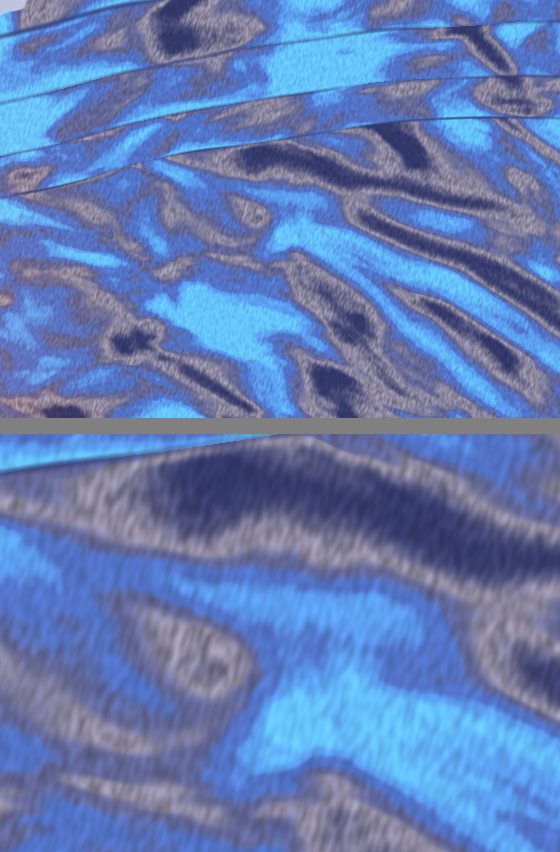
Top, the full canvas; bottom, a detail of the centre.
Write a WebGL 2 fragment shader that draws this texture.

```glsl
#version 300 es
precision highp float;
// Draws rumpled blue satin with shallow pleats above and sweeping folds below.
uniform vec2 u_resolution;
out vec4 fragColor;

const vec3 NAVY  = vec3(0.20, 0.22, 0.42);
const vec3 GREY  = vec3(0.56, 0.54, 0.63);
const vec3 SLATE = vec3(0.38, 0.40, 0.59);
const vec3 BLUE  = vec3(0.32, 0.45, 0.78);
const vec3 SKY   = vec3(0.36, 0.62, 0.94);
const vec3 CYAN  = vec3(0.40, 0.77, 0.99);
const vec3 TABLE = vec3(0.74, 0.77, 0.87);

vec2 gradientAt(vec2 cell) {
    vec3 h = fract(cell.xyx * vec3(0.1031, 0.1030, 0.0973));
    h += dot(h, h.yzx + 33.33);
    float angle = 6.28318 * fract((h.x + h.y) * h.z);
    return vec2(cos(angle), sin(angle));
}

float gradientNoise(vec2 p) {
    vec2 i = floor(p), f = p - i;
    vec2 w = f * f * f * (f * (f * 6.0 - 15.0) + 10.0);
    vec2 e = vec2(0.0, 1.0);
    float low  = mix(dot(gradientAt(i), f), dot(gradientAt(i + e.yx), f - e.yx), w.x);
    float high = mix(dot(gradientAt(i + e), f - e), dot(gradientAt(i + e.yy), f - e.yy), w.x);
    return mix(low, high, w.y);
}

float fbm(vec2 p) {
    float sum = 0.0, amplitude = 1.0;
    for (int octave = 0; octave < 4; octave++) {
        sum += amplitude * gradientNoise(p);
        p = mat2(1.9, 0.5, -0.5, 1.9) * p + 17.3;
        amplitude *= 0.47;
    }
    return sum;
}

// Softly rumpled reflection, with the lookup bent by slower noise
float rumple(vec2 p) {
    vec2 bend = vec2(gradientNoise(p * 0.9 + 4.7), gradientNoise(p * 0.9 + 31.2));
    return 3.8 * fbm(p + 0.6 * bend);
}

// Pleat number, rising upwards; negative on the loose lower sheet
float pleatCoordinate(vec2 uv) {
    float wobble = 0.02 * gradientNoise(uv * vec2(4.0, 2.0) + 8.0);
    float height = uv.y - (0.525 + 0.38 * uv.x - 0.18 * uv.x * uv.x) + wobble;
    return height / (0.09 + 0.1 * max(height, 0.0));
}

// Coverage of a tapered ridge falling to the right from its start
float ridge(vec2 uv, vec2 start, float slope, float bend, float span, float width) {
    float t = uv.x - start.x;
    float wander = 0.03 * gradientNoise(uv * 6.0 + start * 40.0);
    float r = (uv.y - start.y + slope * t + bend * t * t + wander) / width;
    float taper = smoothstep(0.0, 0.12, t) * (1.0 - smoothstep(0.6 * span, span, t));
    return exp(-r * r) * taper;
}

// Reflection level to cloth colour: shaded core, grey sheen, then bright blues
vec3 satin(float level) {
    vec3 c = mix(NAVY, GREY, smoothstep(-2.1, -0.95, level));
    c = mix(c, SLATE, smoothstep(-0.85, -0.35, level));
    c = mix(c, BLUE, smoothstep(-0.3, 0.15, level));
    c = mix(c, SKY, smoothstep(0.35, 0.8, level));
    return mix(c, CYAN, smoothstep(0.8, 1.35, level));
}

void main() {
    vec2 uv = gl_FragCoord.xy / u_resolution;
    vec2 p = gl_FragCoord.xy / u_resolution.y;
    float pleat = pleatCoordinate(uv);
    float layer = max(floor(pleat), -1.0);
    float lower = 1.0 - smoothstep(-0.15, 0.0, pleat);

    // Each pleat reflects separately; the lower sheet droops to the right
    vec2 along = vec2(uv.x * 5.0 + layer * 5.3, pleat * 1.0 - uv.x * 1.2 + layer * 2.7);
    vec2 droop = vec2(uv.x * 4.8, (uv.y + 0.4 * uv.x * uv.x) * 7.2);
    float level = pleat < 0.0 ? rumple(droop + 2.4) - 0.05 : rumple(along + 9.1) + 0.1;
    level += 0.7 * (uv.y - 0.4);

    // Sweeping folds: a lit flank under each shaded hollow
    for (int i = 0; i < 3; i++) {
        float k = float(i);
        vec2 start = vec2(0.35 + 0.2 * k, 0.645 - 0.1 * k);
        float slope = 0.2 + 0.33 * k, bend = 0.14;
        float lit = ridge(uv, start - vec2(0.03, 0.07), slope, bend, 0.6, 0.026);
        float hollow = ridge(uv, start, slope, bend, 0.8 - 0.15 * k, 0.031);
        level = mix(level, 1.3, 0.75 * lit * lower);
        level = mix(level, -2.0, 0.95 * hollow * lower);
    }
    float streak = ridge(uv, vec2(0.45, 0.54), 1.15, 0.0, 0.65, 0.032);
    level = mix(level, 1.35, 0.85 * streak * lower);
    float tuck = ridge(uv, vec2(0.74, 1.02), 1.1, 0.0, 0.26, 0.045);
    level = mix(level, -2.0, tuck);

    // Pleat edges: lit lip above a soft shade and a thin shadow
    float f = fract(pleat);
    float above = pleat < 0.0 ? 1.0 : f * 0.1;
    float below = pleat < 0.0 ? -pleat * 0.09 : (1.0 - f) * 0.1;
    level += 0.9 * exp(-above / 0.01) - 0.6 * exp(-below / 0.015);
    float shadow = 1.0 - smoothstep(0.0, 0.006, min(above, below));
    float depth = clamp(0.55 + 0.9 * gradientNoise(uv * vec2(7.0, 9.0)), 0.2, 0.85);

    // Fine brushed threads, strongest on the grey sheen
    vec2 weave = mat2(0.96, 0.28, -0.28, 0.96) * p;
    float thread = gradientNoise(weave * vec2(180.0, 75.0))
                 + 0.6 * gradientNoise(weave * vec2(95.0, 45.0) + 50.0);
    float sheen = exp(-2.0 * (level + 0.9) * (level + 0.9));
    vec3 colour = satin(level + 0.12 * thread);
    colour *= 1.0 + (0.13 + 0.18 * sheen) * thread;
    colour = mix(colour, mix(NAVY, BLUE, 0.2), depth * shadow);

    // Warm cast at lower left and bare table in the upper left corner
    colour += vec3(0.07, 0.0, -0.04) * (1.0 - smoothstep(0.0, 0.25, uv.x)) * (1.0 - uv.y);
    float corner = uv.x + 1.4 * (1.0 - uv.y) + 0.03 * gradientNoise(uv * 30.0);
    colour = mix(colour, TABLE, 1.0 - smoothstep(0.05, 0.065, corner));
    fragColor = vec4(clamp(colour, 0.0, 1.0), 1.0);
}
```
